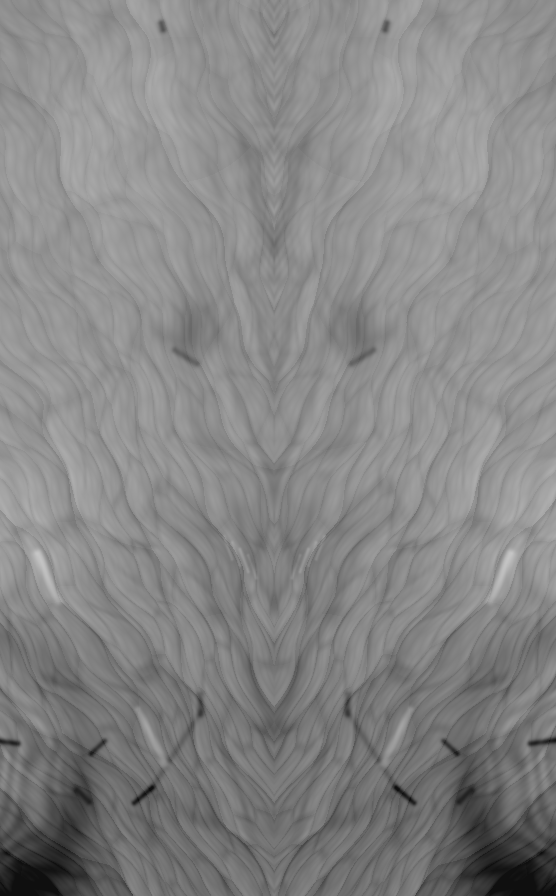
Reproduce this texture procedurally as a Shadertoy shader.

```glsl
// Mirrored grey hide: fanned overlapping scales, central chevrons and folded dark corners.
const float AXIS_X = 0.306;                  // mirror line, in canvas heights
const vec2 FAN_SHIFT = vec2(0.40, 0.65);     // moves the fan centre below the canvas
const vec2 SCALE_FREQ = vec2(27.0, 6.5);     // large scales: across, along
const vec2 FOLD_FREQ = vec2(58.0, 12.0);     // small folds
const vec2 FUR_FREQ = vec2(170.0, 33.0);     // fine hair
const float LOW_TONE = 0.445;
const float HIGH_TONE = 0.59;
const float SCALE_RELIEF = 0.050;
const float FOLD_RELIEF = 0.040;
const float FUR_RELIEF = 0.050;

vec2 hash2(vec2 p) {
    vec3 h = fract(p.xyx * vec3(0.1031, 0.1030, 0.0973));
    h += dot(h, h.yzx + 33.33);
    return fract((h.xx + h.yz) * h.zy);
}

// x: nearest distance, y: gap to second nearest, z: sideways offset, w: cell value
vec4 cellular(vec2 p) {
    vec2 base = floor(p);
    float nearest = 8.0, second = 8.0, side = 0.0, value = 0.0;
    for (int j = -1; j <= 1; j++)
    for (int i = -1; i <= 1; i++) {
        vec2 cell = base + vec2(i, j);
        vec2 rnd = hash2(cell);
        vec2 offset = p - cell - 0.1 - 0.8 * rnd;
        float d = length(offset);
        if (d < nearest) {
            second = nearest;
            nearest = d;
            side = offset.x;
            value = rnd.y;
        } else second = min(second, d);
    }
    return vec4(nearest, second - nearest, side, value);
}

float blob(vec2 p, vec2 centre, vec2 radius) {
    vec2 d = (p - centre) / radius;
    return exp(-dot(d, d));
}

float stroke(vec2 p, vec2 a, vec2 b, float width) {
    vec2 ab = b - a;
    float t = clamp(dot(p - a, ab) / dot(ab, ab), 0.0, 1.0);
    float d = length(p - a - ab * t) / width;
    return exp(-d * d);
}

// Raised cell shading with a dark seam
float relief(vec4 c) {
    float seam = 1.0 - smoothstep(0.0, 0.22, c.y);
    return 0.9 * c.z + 0.5 * (c.w - 0.5) - 0.9 * seam + 0.1;
}

float broadTone(vec2 p) {
    float tone = mix(LOW_TONE, HIGH_TONE, smoothstep(0.05, 0.52, p.y));
    tone += 0.045 * blob(p, vec2(0.17, 0.86), vec2(0.09, 0.13));
    tone += 0.075 * blob(p, vec2(0.31, 0.40), vec2(0.09, 0.08));
    tone -= 0.050 * blob(p, vec2(0.31, 1.00), vec2(0.09, 0.13));
    tone -= 0.055 * blob(p, vec2(0.00, 0.95), vec2(0.022, 0.22));
    tone -= 0.045 * blob(p, vec2(0.04, 0.40), vec2(0.05, 0.05));
    tone -= 0.130 * blob(p, vec2(0.091, 0.635), vec2(0.022, 0.030));
    return tone;
}

// Valleys that meet on the mirror line
float chevrons(vec2 p, float angle, float radius) {
    float sum = 0.0;
    for (int i = 0; i < 5; i++) {
        float apex = 0.715 - 0.132 * float(i);
        float d = (angle - atan(FAN_SHIFT.x, apex + FAN_SHIFT.y)) * radius;
        d += 0.003 * sin(p.y * 47.0 + float(i) * 2.0);
        float fade = exp(-p.x * 11.0);
        sum += fade * (0.6 * exp(-d * d / 0.00003) + 0.4 * exp(-d * d / 0.0004));
    }
    float ribs = sin(p.y * 430.0 - p.x * 700.0) * exp(-p.x * 55.0);
    return sum - 0.22 * ribs * smoothstep(0.5, 0.8, p.y);
}

// Rounded, creased bulge above each dark lower corner
float cornerFolds(vec2 p) {
    vec2 d = p - vec2(0.32, 0.14);
    float ring = length(d * vec2(1.0, 0.72));
    float mask = 1.0 - smoothstep(0.06, 0.105, ring);
    float crease = sin(ring * 330.0 + 2.0 * sin(p.y * 60.0) + 1.5 * sin(p.x * 95.0));
    float tone = mask * (0.035 * crease + 0.025);
    tone -= 0.075 * exp(-pow((ring - 0.108) / 0.018, 2.0));
    tone -= 0.36 * blob(p, vec2(0.285, -0.005), vec2(0.072, 0.085));
    return tone - 0.10 * blob(p, vec2(0.23, 0.09), vec2(0.028, 0.05));
}

float creasesAndGlints(vec2 p) {
    float dark = 0.30 * stroke(p, vec2(0.156, 0.104), vec2(0.136, 0.121), 0.0032);
    dark += 0.09 * stroke(p, vec2(0.136, 0.121), vec2(0.082, 0.205), 0.004);
    dark += 0.16 * stroke(p, vec2(0.082, 0.225), vec2(0.082, 0.203), 0.004);
    dark += 0.24 * stroke(p, vec2(0.204, 0.159), vec2(0.189, 0.173), 0.0032);
    dark += 0.32 * stroke(p, vec2(0.315, 0.174), vec2(0.286, 0.170), 0.0035);
    dark += 0.16 * stroke(p, vec2(0.220, 0.118), vec2(0.207, 0.105), 0.004);
    dark += 0.14 * stroke(p, vec2(0.111, 0.609), vec2(0.087, 0.594), 0.004);
    dark += 0.24 * stroke(p, vec2(0.126, 0.974), vec2(0.124, 0.967), 0.004);
    float light = 0.16 * stroke(p, vec2(0.264, 0.382), vec2(0.241, 0.329), 0.005);
    light += 0.14 * stroke(p, vec2(0.152, 0.208), vec2(0.121, 0.147), 0.004);
    for (int i = 0; i < 4; i++) {
        vec2 start = vec2(0.020 + 0.009 * float(i), 0.355 + 0.007 * float(i));
        light += 0.075 * stroke(p, start, start + vec2(0.009, 0.025), 0.002);
    }
    return light - dark;
}

void mainImage(out vec4 fragColor, in vec2 fragCoord) {
    vec2 p = fragCoord / iResolution.y;
    p.x = abs(p.x - AXIS_X);

    // Fan coordinates bent by layered sines
    vec2 ray = p + FAN_SHIFT;
    float radius = length(ray), angle = atan(ray.x, ray.y);
    vec2 fan = vec2(angle, radius);
    fan.x += 0.006 * sin(radius * 23.0 + angle * 17.0) + 0.003 * sin(radius * 61.0 - angle * 40.0);
    fan.y += 0.016 * sin(angle * 43.0 + radius * 9.0);

    float lower = 1.0 - smoothstep(0.2, 0.75, p.y);
    float tone = broadTone(p);
    tone += SCALE_RELIEF * (0.75 + 0.5 * lower) * relief(cellular(fan * SCALE_FREQ));
    tone += FOLD_RELIEF * (0.6 + 0.6 * lower) * relief(cellular(fan * FOLD_FREQ + 19.0));
    tone += FUR_RELIEF * (0.45 - cellular(fan * FUR_FREQ + 7.0).x);
    tone -= 0.105 * chevrons(p, angle, radius);
    tone += cornerFolds(p) + creasesAndGlints(p);
    fragColor = vec4(vec3(clamp(tone, 0.06, 0.85)), 1.0);
}
```
